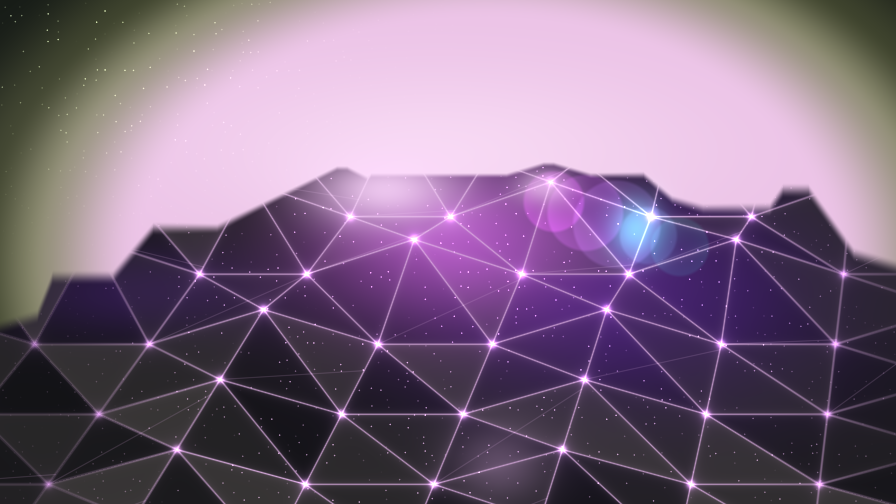
Give the GLSL for this background, as a WebGL 2 fragment shader.

```glsl
#version 300 es
precision highp float;
// A faceted violet landscape of glowing linked nodes under a pale pink sky.
// A sheared, wavy lattice gives facets, edges and nodes; ridge functions give the
// skyline; soft glows, lens discs and hashed specks are layered on top.

#define STEP_X 0.227       // node spacing along a row
#define STEP_Y 0.139       // spacing between rows
#define SHEAR 0.058        // sideways shift per row
#define TAPER 0.014        // rows narrow towards the horizon
#define WAVE 0.046         // height of the lattice ripple
#define LINE_WIDTH 0.0012
#define SPECK_GRID 55.0
#define ORIGIN vec2(0.088, 0.35)

uniform vec2 u_resolution;
out vec4 fragColor;

const vec3 PINK = vec3(0.92, 0.76, 0.90);
const vec3 OLIVE = vec3(0.54, 0.54, 0.43);
const vec3 MAGENTA = vec3(0.74, 0.36, 0.81);
const vec3 VIOLET = vec3(0.27, 0.13, 0.45);
const vec3 GLOW = vec3(1.0, 0.86, 1.0);

float hash(vec2 p) {
    return fract(sin(dot(p, vec2(127.1, 311.7))) * 4375.54);
}

float spot(vec2 p, vec2 centre, vec2 radius) {
    vec2 q = (p - centre) / radius;
    return exp(-dot(q, q));
}

float segment(vec2 p, vec2 a, vec2 b) {
    vec2 ab = b - a;
    return length(p - a - ab * clamp(dot(p - a, ab) / dot(ab, ab), 0.0, 1.0));
}

float side(vec2 p, vec2 a, vec2 b) {
    return (b.x - a.x) * (p.y - a.y) - (b.y - a.y) * (p.x - a.x);
}

bool inside(vec2 p, vec2 a, vec2 b, vec2 c) {
    return min(side(p, a, b), min(side(p, b, c), side(p, c, a))) >= 0.0;
}

vec2 node(vec2 id) {
    float ripple = WAVE * cos(2.0944 * (id.x - 1.0 - max(id.y, 0.0))) - 0.01;
    float x = STEP_X * id.x + SHEAR * id.y - TAPER * id.x * id.y;
    return ORIGIN + vec2(x, STEP_Y * id.y + ripple - 0.025 * max(id.y - 1.0, 0.0));
}

// Flat-topped hill with straight flanks
float ridge(float x, float centre, float halfTop, float height, float slope) {
    return height - slope * max(abs(x - centre) - halfTop, 0.0);
}

float skyline(float x) {
    float h = max(0.31, ridge(x, -0.669, 0.115, 0.45, 2.5));
    h = max(h, ridge(x, -0.484, 0.10, 0.547, 1.2));
    h = max(h, ridge(x, -0.21, 0.01, 0.666, 0.5));
    h = max(h, ridge(x, 0.118, 0.27, 0.652, 0.85));
    h = max(h, ridge(x, 0.20, 0.01, 0.674, 0.3));
    h = max(h, ridge(x, 0.59, 0.12, 0.585, 1.3));
    return max(h, ridge(x, 0.69, 0.025, 0.622, 1.4));
}

vec3 sky(vec2 p) {
    float r = length((p - vec2(0.075, 0.468)) / vec2(0.93, 0.67));
    vec3 col = mix(PINK, OLIVE, smoothstep(0.74, 0.99, r));
    col = mix(col, vec3(0.25, 0.27, 0.18), smoothstep(0.94, 1.09, r));
    col = mix(col, vec3(0.09, 0.11, 0.09), smoothstep(1.05, 1.28, r));
    return mix(col, vec3(1.0, 0.91, 0.99), 0.6 * spot(p, vec2(-0.02, 0.70), vec2(0.5, 0.17)));
}

float specks(vec2 p) {
    vec2 id = floor(p * SPECK_GRID);
    vec2 offset = 0.2 + 0.6 * vec2(hash(id), hash(id + 7.3));
    float d = length(fract(p * SPECK_GRID) - offset) / SPECK_GRID;
    return smoothstep(0.0026, 0.0004, d) * step(0.72, hash(id + 3.1)) * hash(id + 5.7);
}

vec3 land(vec2 p) {
    float aa = 1.0 / u_resolution.y;
    float blur = smoothstep(0.4, 0.9, abs(p.x - 0.08));
    float width = LINE_WIDTH + 0.0015 * blur;
    float lines = 0.0, threads = 0.0, nodes = 0.0, tone = 0.5;
    float row = (p.y - ORIGIN.y) / STEP_Y;
    float column = (p.x - ORIGIN.x - SHEAR * row) / (STEP_X - TAPER * row);
    vec2 base = floor(vec2(column, row));

    // Facets, edges and nodes of the nearby lattice cells
    for (int k = 0; k < 9; k++) {
        vec2 id = base + vec2(k % 3 - 1, k / 3 - 1);
        vec2 a = node(id), b = node(id + vec2(1, 0));
        vec2 c = node(id + vec2(0, 1)), d = node(id + 1.0);
        if (inside(p, a, b, c)) tone = hash(id + 0.4);
        if (inside(p, b, d, c)) tone = hash(id + 9.2);
        float edge = min(segment(p, a, b), min(segment(p, a, c), segment(p, b, c)));
        lines = max(lines, smoothstep(width + aa, width - aa, edge) + 0.2 * exp(-edge / 0.006));
        float thread = segment(p, a, mix(b, d, hash(id + 2.0)));
        threads = max(threads, smoothstep(0.0004 + aa, 0.0, thread) * step(0.4, hash(id)));
        float r = length(p - a);
        nodes += exp(-r * r / 0.00006) + 0.45 * exp(-r / 0.011);
    }

    // Facet colour: dark rim, violet flanks, magenta heart
    vec3 col = mix(vec3(0.075, 0.075, 0.09), vec3(0.21, 0.20, 0.20), tone);
    float violet = spot(p, vec2(0.34, 0.42), vec2(0.42, 0.24)) + 0.5 * spot(p, vec2(-0.6, 0.42), vec2(0.28, 0.09));
    col = mix(col, VIOLET, clamp(violet * (1.25 - 0.8 * tone), 0.0, 1.0));
    col = mix(col, MAGENTA, 0.85 * spot(p, vec2(0.0, 0.53), vec2(0.29, 0.17)));
    col = mix(col, vec3(0.50, 0.40, 0.53), 0.7 * spot(p, vec2(0.10, 0.08), vec2(0.10, 0.08)));
    col *= 0.92 + 0.16 * tone;
    float focus = mix(1.0, 0.2, blur);
    col = mix(col, vec3(0.86, 0.68, 0.88), clamp(lines * 0.7 * focus + threads * 0.16, 0.0, 1.0));
    col += vec3(0.82, 0.52, 0.90) * nodes * mix(0.95, 0.4, blur);
    return col + vec3(0.65, 0.5, 0.65) * specks(p) * focus;
}

void main() {
    vec2 p = (gl_FragCoord.xy - vec2(0.5 * u_resolution.x, 0.0)) / u_resolution.y;
    vec3 col = sky(p);
    col += vec3(0.7, 0.75, 0.6) * specks(p) * spot(p, vec2(-0.8, 1.0), vec2(0.35, 0.25));
    float soft = mix(0.006, 0.016, smoothstep(0.2, 0.7, abs(p.x)));
    col = mix(col, land(p), smoothstep(-soft, soft, skyline(p.x) - p.y));

    // Lens discs drifting from magenta to teal
    for (int k = 0; k < 5; k++) {
        float t = float(k) / 4.0;
        float radius = 0.06 + 0.035 * hash(vec2(k, 4.0));
        float d = length(p - mix(vec2(0.21, 0.60), vec2(0.46, 0.51), t));
        float disc = smoothstep(radius, radius - 0.008, d) * (0.4 + 0.6 * d / radius);
        col += mix(vec3(0.30, 0.08, 0.30), vec3(0.02, 0.16, 0.12), t) * disc * 0.6;
    }
    col += vec3(0.15, 0.55, 0.48) * spot(p, vec2(0.373, 0.545), vec2(0.05, 0.055));

    // Bloom breaking over the horizon
    col = mix(col, GLOW, 0.85 * spot(p, vec2(-0.125, 0.625), vec2(0.15, 0.075)));
    col = mix(col, GLOW, 0.6 * spot(p, vec2(0.19, 0.63), vec2(0.055, 0.035)));
    fragColor = vec4(clamp(col, 0.0, 1.0), 1.0);
}
```
